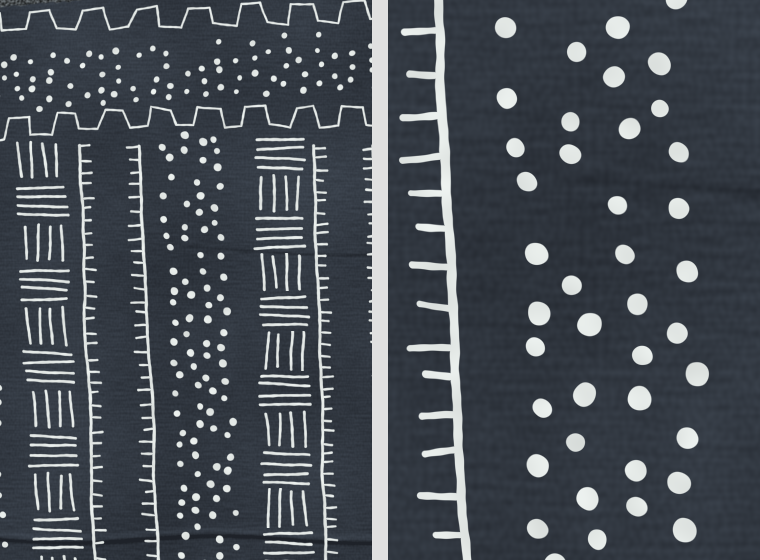
Left: the whole. Right: its middle third, enlarged.
Write a Shadertoy shader that draws this pattern.

```glsl
// Hand-painted dark cloth: toothed borders, dotted bands, combs and stroke blocks.

const float HEIGHT = 7.68;    // canvas height in design units, y runs down
const float TOP = 1.95;       // where the vertical strips begin
const vec3 CLOTH_DARK = vec3(0.15, 0.17, 0.20);
const vec3 CLOTH_LIGHT = vec3(0.23, 0.26, 0.30);
const vec3 HEM = vec3(0.34, 0.36, 0.37);
const vec3 PAINT = vec3(0.92, 0.94, 0.93);

float hash(vec2 p) {
    return fract(sin(dot(p, vec2(127.1, 311.7))) * 43758.5);
}

float signedHash(vec2 p) { return hash(p) * 2.0 - 1.0; }

vec2 gradient(vec2 cell) {
    float angle = 6.2832 * hash(cell);
    return vec2(cos(angle), sin(angle));
}

float gradientNoise(vec2 p) {
    vec2 i = floor(p), f = fract(p);
    vec2 u = f * f * f * (f * (f * 6.0 - 15.0) + 10.0);
    vec2 e = vec2(1.0, 0.0);
    float low = mix(dot(gradient(i), f), dot(gradient(i + e), f - e), u.x);
    float high = mix(dot(gradient(i + e.yx), f - e.yx), dot(gradient(i + e.xx), f - e.xx), u.x);
    return mix(low, high, u.y);
}

float segment(vec2 p, vec2 a, vec2 b) {
    vec2 pa = p - a, ba = b - a;
    return length(pa - ba * clamp(dot(pa, ba) / dot(ba, ba), 0.0, 1.0));
}

// Sideways lean of a strip from its top to its foot
float drift(float y, float head, float foot) {
    float bend = 0.06 * gradientNoise(vec2(y * 0.8, head * 3.7));
    return mix(head, foot, (y - TOP) / (HEIGHT - TOP)) + bend;
}

// Toothed border: corners alternate in pairs between low and high
vec2 corner(float k, float pitch, float rise, float seed) {
    float flatId = floor(k * 0.5);
    float x = (flatId * 0.5 + mod(k, 2.0) * 0.4) * pitch + 0.03 * signedHash(vec2(k, seed));
    float y = rise * (1.0 - 2.0 * mod(flatId, 2.0)) + 0.03 * signedHash(vec2(seed, k));
    return vec2(x, y);
}

float border(vec2 p, float pitch, float rise, float seed) {
    float first = floor(p.x / pitch * 4.0) - 2.0, d = 9.0;
    for (float i = 0.0; i < 5.0; i++) {
        float k = first + i;
        d = min(d, segment(p, corner(k, pitch, rise, seed), corner(k + 1.0, pitch, rise, seed)));
    }
    return d - 0.015;
}

// Staggered grid of jittered dots
float scatter(vec2 p, vec2 cell, vec2 count, float radius, float keep, float seed) {
    vec2 g = p / cell;
    g.y += 0.5 * mod(floor(g.x), 2.0);
    vec2 id = floor(g);
    if (any(lessThan(id, vec2(0.0))) || any(greaterThanEqual(id, count))) return 9.0;
    if (hash(id + seed) > keep) return 9.0;
    vec2 jitter = vec2(signedHash(id + seed + 17.0), signedHash(id + seed + 43.0));
    float size = radius * (1.0 + 0.15 * signedHash(id + seed + 71.0));
    return length((fract(g) - 0.5) * cell - 0.27 * cell * jitter) - size;
}

// Spine with short uneven teeth on one side
float comb(vec2 p, float side, float pitch, float reach, float seed) {
    float id = max(floor(p.y / pitch), 0.0);
    vec2 root = vec2(0.0, (id + 0.4 + 0.2 * signedHash(vec2(id, seed))) * pitch);
    float tooth = reach * (1.0 + 0.25 * signedHash(vec2(seed, id)));
    vec2 tip = root + vec2(side * tooth, 0.02 * signedHash(vec2(id, seed + 5.0)));
    float spine = length(vec2(p.x, max(0.05 - p.y, 0.0))) - 0.021;
    return min(spine, segment(p, root, tip) - 0.016);
}

// Blocks of four strokes, alternately upright and level
float strokeBlocks(vec2 p, float pitch, float turn, float seed) {
    float id = max(floor(p.y / pitch + 0.5), 0.0);
    vec2 q = vec2(p.x, p.y - id * pitch);
    bool level = mod(id + turn, 2.0) > 0.5;
    q = level ? q.yx : q;
    float gap = level ? 0.13 : 0.165, halfLength = level ? 0.32 : 0.235, d = 9.0;
    for (float i = 0.0; i < 4.0; i++) {
        vec2 key = vec2(id * 4.0 + i, seed);
        float x = (i - 1.5) * gap + 0.012 * signedHash(key);
        float lean = 0.02 * signedHash(key + 9.0);
        float stretch = halfLength + 0.025 * signedHash(key + 21.0);
        d = min(d, segment(q, vec2(x - lean, -stretch), vec2(x + lean, stretch)));
    }
    return d - 0.019;
}

float paintDistance(vec2 p) {
    float y = p.y, s = y - TOP;
    float d = border(vec2(p.x - 0.05, y - 0.30 + 0.03 * p.x), 0.72, 0.13, 3.0);
    d = min(d, border(vec2(p.x + 0.21, y - 1.60 - 0.2 * exp(-1.2 * p.x)), 0.655, 0.13, 8.0));
    d = min(d, scatter(vec2(p.x + 0.1, y - 0.78 + 0.06 * p.x), vec2(0.23, 0.2), vec2(24.0, 4.0), 0.04, 0.9, 11.0));
    float dots = p.x - drift(y, 2.15, 2.42);
    for (float i = 0.0; i < 2.0; i++)
        d = min(d, scatter(vec2(dots + 3.2 * i, s + 0.1), vec2(0.23, 0.245), vec2(4.0, 26.0), 0.048, 0.95, 29.0 + i));
    d = min(d, strokeBlocks(vec2(p.x - drift(y, 0.52, 0.80), s - 0.24), 0.57, 0.0, 2.0));
    d = min(d, strokeBlocks(vec2(p.x - drift(y, 3.82, 3.97), s - 0.16), 0.54, 1.0, 6.0));
    d = min(d, comb(vec2(p.x - drift(y, 1.09, 1.30), s), 1.0, 0.17, 0.13, 4.0));
    d = min(d, comb(vec2(p.x - drift(y, 1.90, 2.18), s), -1.0, 0.175, 0.16, 7.0));
    d = min(d, comb(vec2(p.x - drift(y, 4.30, 4.47), s), 1.0, 0.15, 0.14, 12.0));
    return min(d, comb(vec2(p.x - drift(y, 5.12, 5.35), s), -1.0, 0.15, 0.12, 15.0));
}

// Weave, broad fading, two creases and the frayed upper hem
vec3 cloth(vec2 p) {
    float tone = 0.55 + 0.6 * gradientNoise(p * 0.6 + 4.0) + 0.35 * gradientNoise(p * vec2(4.0, 32.0));
    tone += 0.3 * gradientNoise(p * vec2(35.0, 25.0));
    float lowFold = p.y - 7.40 - 0.05 * sin(p.x * 1.6);
    float midFold = p.y - 3.42 + 0.08 * sin(p.x);
    tone -= 1.2 * exp(-pow(lowFold / 0.03, 2.0)) - 0.4 * exp(-pow((lowFold + 0.08) / 0.05, 2.0));
    tone -= 0.5 * exp(-pow(midFold / 0.025, 2.0)) * smoothstep(2.2, 3.6, p.x);
    vec3 color = mix(CLOTH_DARK, CLOTH_LIGHT, clamp(tone, -0.4, 1.2));
    float hem = p.y - 0.10 + 0.09 * p.x + 0.03 * gradientNoise(p * 9.0);
    return mix(HEM * (0.8 + 0.9 * gradientNoise(p * 28.0)), color, smoothstep(-0.02, 0.02, hem));
}

void mainImage(out vec4 fragColor, in vec2 fragCoord) {
    float pixel = HEIGHT / iResolution.y;
    vec2 p = vec2(fragCoord.x, iResolution.y - fragCoord.y) * pixel;
    vec2 wobble = vec2(gradientNoise(p * 3.0), gradientNoise(p * 3.0 + 31.0));
    float edge = paintDistance(p + 0.018 * wobble) + 0.006 * gradientNoise(p * 14.0);
    float coverage = 1.0 - smoothstep(-0.8 * pixel, 0.8 * pixel, edge);
    vec3 paint = PAINT * (0.97 + 0.08 * gradientNoise(p * 6.0));
    fragColor = vec4(mix(cloth(p), paint, coverage), 1.0);
}
```
